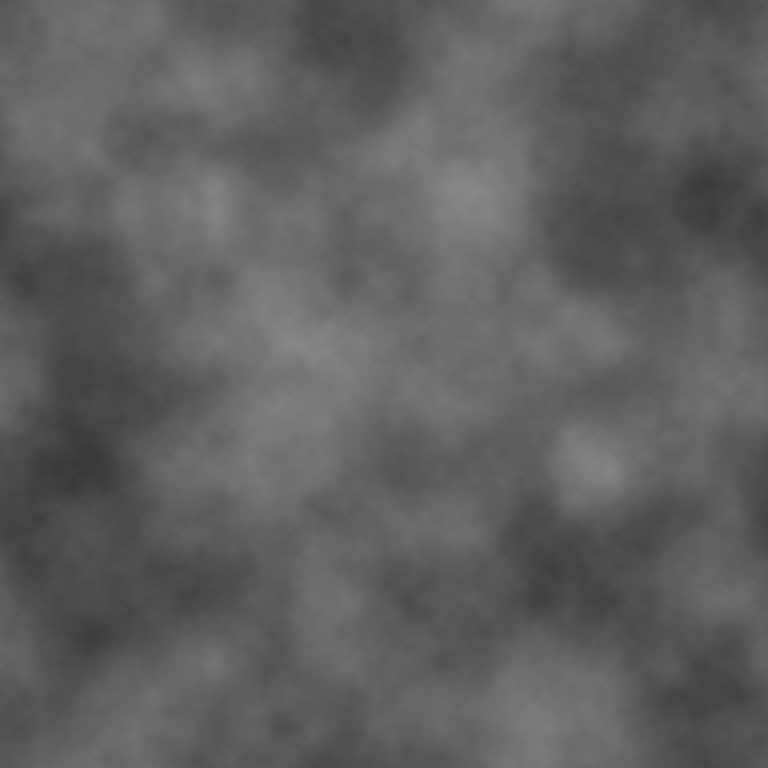
Write a three.js fragment shader that draws this texture.

```glsl
// Soft grey cloud texture: seamless fractal value noise.
varying vec2 vUv;

const int OCTAVES = 6;
const float BASE_CELLS = 6.0;
const float GAIN = 0.5;
const vec3 DARK_GREY = vec3(0.105);
const vec3 LIGHT_GREY = vec3(0.58);

float hash(vec2 p, float seed) {
  return fract(sin(dot(p, vec2(127.1, 311.7)) + seed * 74.7) * 43758.5453);
}

// Value noise whose lattice wraps after a whole number of cells.
float tiledNoise(vec2 p, float period, float seed) {
  vec2 cell = floor(p);
  vec2 f = fract(p);
  vec2 blend = f * f * (3.0 - 2.0 * f);
  vec2 lo = mod(cell, period);
  vec2 hi = mod(cell + 1.0, period);
  float bottom = mix(hash(lo, seed), hash(vec2(hi.x, lo.y), seed), blend.x);
  float top = mix(hash(vec2(lo.x, hi.y), seed), hash(hi, seed), blend.x);
  return mix(bottom, top, blend.y);
}

// Normalised sum of octaves; each lattice is shifted so creases do not align.
float tiledFbm(vec2 uv, float baseCells, float gain) {
  float sum = 0.0;
  float total = 0.0;
  float weight = 1.0;
  float cells = baseCells;
  for (int i = 0; i < OCTAVES; i++) {
    float seed = float(i) + 1.0;
    vec2 shift = vec2(0.37, 0.61) * seed;
    sum += weight * tiledNoise(uv * cells + shift, cells, seed);
    total += weight;
    weight *= gain;
    cells *= 2.0;
  }
  return sum / total;
}

void main() {
  float cloud = tiledFbm(vUv, BASE_CELLS, GAIN);
  gl_FragColor = vec4(mix(DARK_GREY, LIGHT_GREY, cloud), 1.0);
}
```
